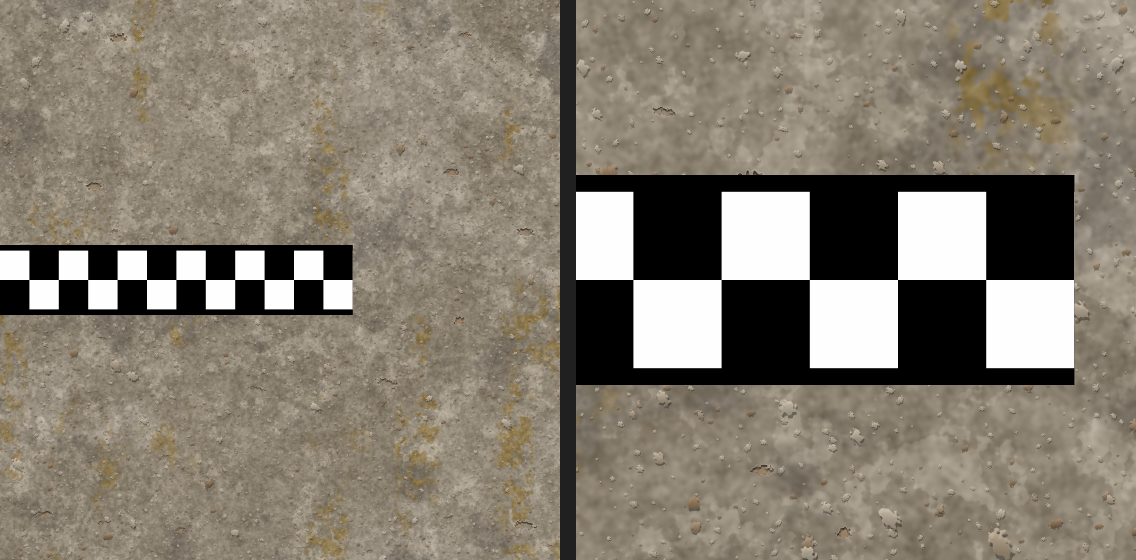
Left: the whole. Right: its middle third, enlarged.
A Shadertoy shader for this texture:

```glsl
// Weathered concrete wall with a black and white checkered band from the left.
// Layered value noise forms grain, plaster, stains and lichen; jittered grids
// scatter stones and pits; the band is cut from smoothed distance functions.

const vec3 CONCRETE = vec3(0.555, 0.515, 0.452);
const vec3 PLASTER = vec3(0.625, 0.592, 0.540);
const vec3 STAIN = vec3(0.405, 0.378, 0.335);
const vec3 LICHEN = vec3(0.550, 0.445, 0.215);
const vec3 PALE_STONE = vec3(0.760, 0.715, 0.640);
const vec3 WARM_STONE = vec3(0.600, 0.490, 0.370);
const vec3 HOLLOW = vec3(0.200, 0.165, 0.125);

const float CELL = 0.0525;       // side of one checker square
const float BAND_HALF = 0.0625;  // half height of the band
const float BAND_END = 0.630;    // right end of the band

float hash(vec2 p) {
    vec3 q = fract(p.xyx * vec3(0.1031, 0.1030, 0.0973));
    q += dot(q, q.yzx + 33.33);
    return fract((q.x + q.y) * q.z);
}

float valueNoise(vec2 p) {
    vec2 i = floor(p), f = fract(p);
    f = f * f * (3.0 - 2.0 * f);
    float low = mix(hash(i), hash(i + vec2(1, 0)), f.x);
    float high = mix(hash(i + vec2(0, 1)), hash(i + vec2(1, 1)), f.x);
    return mix(low, high, f.y);
}

mat2 rotation(float a) {
    return mat2(cos(a), sin(a), -sin(a), cos(a));
}

float fbm(vec2 p, int octaves, float gain) {
    float sum = 0.0, weight = 1.0, total = 0.0;
    for (int i = 0; i < octaves; i++) {
        sum += weight * valueNoise(p);
        total += weight;
        weight *= gain;
        p = rotation(0.6) * p * 2.03 + 17.3;
    }
    return sum / total;
}

// Coverage of a shape with signed distance d and edge width w
float fill(float d, float w) {
    return clamp(0.5 - d / w, 0.0, 1.0);
}

// Ragged ellipse, stretched along x
float blob(vec2 p, float radius, float stretch, float seed) {
    float ragged = valueNoise(p * 2.2 / radius + seed * 91.0) - 0.5;
    return length(p * vec2(1.0 / stretch, 1.0)) - radius * (1.0 + 0.9 * ragged);
}

// One stone at most per cell, lit from above with a shadow below
vec3 addStones(vec3 color, vec2 uv, float cells, float density, float px) {
    vec2 p = rotation(cells) * uv * cells + cells;
    vec2 id = floor(p);
    float seed = hash(id + 7.0), kind = hash(id + 41.0);
    if (hash(id) > density) return color;
    vec2 center = mix(vec2(0.32), vec2(0.68), vec2(hash(id + 13.0), hash(id + 29.0)));
    vec2 local = transpose(rotation(cells)) * (fract(p) - center);
    float radius = mix(0.07, 0.19, seed * seed);
    mat2 turn = rotation(6.283 * kind);
    float w = 1.4 * px * cells;
    float stretch = mix(1.0, 1.6, seed);
    float body = fill(blob(turn * local, radius, stretch, kind), w);
    float shadow = fill(blob(turn * (local + vec2(-0.2, 0.5) * radius), radius, stretch, kind), w);
    vec3 stone = mix(PALE_STONE, WARM_STONE, smoothstep(0.55, 0.95, kind));
    stone += 0.10 * clamp(local.y / radius, -1.0, 1.0) - 0.05 * seed;
    color *= 1.0 - 0.33 * shadow;
    return mix(color, stone, 0.8 * body);
}

// Sparse flat pits: dark under the upper lip, tan at the floor
vec3 addPits(vec3 color, vec2 uv, float cells, float density, float px) {
    vec2 p = uv * cells + 3.0 * cells;
    vec2 id = floor(p);
    if (hash(id + 5.0) > density) return color;
    float seed = hash(id + 63.0);
    vec2 center = mix(vec2(0.3), vec2(0.7), vec2(hash(id + 71.0), hash(id + 83.0)));
    vec2 local = rotation(0.5 * (seed - 0.5)) * (fract(p) - center);
    float radius = mix(0.025, 0.055, hash(id + 97.0));
    float stretch = mix(1.4, 3.2, seed);
    float d = blob(local, radius, stretch, seed);
    float inside = blob(local + vec2(0.0, 0.45 * radius), radius, stretch, seed);
    float w = 1.5 * px * cells;
    vec3 ground = mix(WARM_STONE, CONCRETE, seed);
    vec3 pit = mix(HOLLOW, ground, fill(inside, 2.0 * w));
    color += 0.07 * fill(d - 0.3 * radius, w);
    return mix(color, pit, 0.9 * fill(d, w));
}

vec3 concreteWall(vec2 uv, float px) {
    // Broad mottling and sandy grain
    float cloud = fbm(uv * 5.0 + 3.0, 5, 0.6) - 0.5;
    float mottle = fbm(uv * 38.0 + 11.0, 4, 0.75) - 0.5;
    float grain = fbm(uv * 150.0, 2, 0.9) - 0.5;
    vec3 color = CONCRETE + 0.13 * cloud + 0.17 * mottle + 0.16 * grain;

    // Greyer plaster, mostly along the top and at lower right
    float topEdge = smoothstep(0.78, 0.92, uv.y);
    float lowerRight = smoothstep(0.5, 0.75, uv.x) * smoothstep(0.42, 0.1, uv.y);
    float crust = fbm(uv * 4.0 + 23.0, 7, 0.65) + 0.09 * topEdge + 0.08 * lowerRight;
    color = mix(color, PLASTER + 0.17 * mottle + 0.15 * grain, 0.7 * smoothstep(0.54, 0.64, crust));
    float flakes = fbm(uv * 26.0 + 47.0, 5, 0.75);
    color += 0.075 * smoothstep(0.56, 0.64, flakes);

    // Dark weathering, strongest in the upper right corner
    float corner = smoothstep(0.6, 0.95, uv.x) * smoothstep(0.72, 0.95, uv.y);
    float damp = fbm(uv * 7.0 + 61.0, 6, 0.7) + 0.07 * corner;
    color = mix(color, STAIN + 0.15 * grain, 0.55 * smoothstep(0.56, 0.69, damp));

    // Lichen in broken upright streaks
    float streak = smoothstep(0.54, 0.74, fbm(uv * vec2(12.0, 5.0) + 79.0, 3, 0.5));
    float specks = smoothstep(0.47, 0.64, fbm(uv * 65.0 + 31.0, 3, 0.7));
    color = mix(color, LICHEN + 0.2 * grain, 0.65 * streak * specks);

    color = addStones(color, uv, 120.0, 0.32, px);
    color = addStones(color, uv, 64.0, 0.26, px);
    color = addStones(color, uv, 27.0, 0.13, px);
    color = addPits(color, uv, 19.0, 0.09, px);
    return addPits(color, uv, 8.0, 0.25, px);
}

vec3 checkerBand(vec2 p, float px) {
    float column = 2.0 * CELL * (abs(fract(0.5 * p.x / CELL - 0.25) - 0.5) - 0.25);
    float parity = clamp(2.0 * column / px, -1.0, 1.0) * clamp(2.0 * p.y / px, -1.0, 1.0);
    return vec3(0.995 * (0.5 + 0.5 * parity) * fill(abs(p.y) - CELL, px));
}

void mainImage(out vec4 fragColor, in vec2 fragCoord) {
    float px = 1.0 / iResolution.y;
    vec2 uv = fragCoord * px;
    vec2 bandPoint = uv - vec2(0.0, 0.5);
    float band = fill(max(abs(bandPoint.y) - BAND_HALF, bandPoint.x - BAND_END), px);
    vec3 color = mix(concreteWall(uv, px), checkerBand(bandPoint, px), band);
    fragColor = vec4(clamp(color, 0.0, 1.0), 1.0);
}
```
